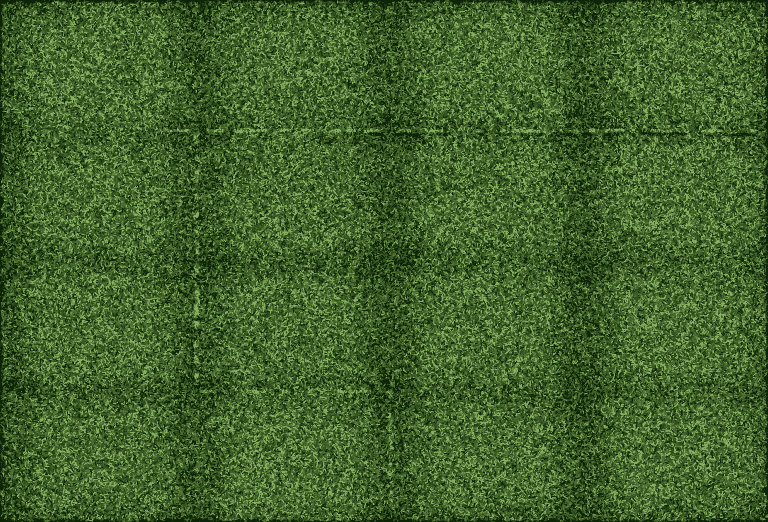
Write a WebGL 2 fragment shader that draws this texture.

```glsl
#version 300 es
// Artificial turf laid as a four by four grid of mats with shaded, frayed seams.
precision highp float;
uniform vec2 u_resolution;
out vec4 outColor;

const vec3 DEEP = vec3(0.05, 0.14, 0.03);
const vec3 DARK = vec3(0.17, 0.29, 0.10);
const vec3 MID = vec3(0.25, 0.38, 0.16);
const vec3 LIGHT = vec3(0.345, 0.48, 0.23);
const vec3 TIP = vec3(0.53, 0.69, 0.38);
const uint MULT = 1664525u;

// Integer hash: two values in 0..1 per lattice point
vec2 hash2(vec2 p) {
  uvec2 v = uvec2(ivec2(p)) * MULT + 1013904223u;
  v.x += v.y * MULT;
  v.y += v.x * MULT;
  v ^= v >> 16u;
  v.x += v.y * MULT;
  v.y += v.x * MULT;
  v ^= v >> 16u;
  return vec2(v & 0xffffu) / 65535.0;
}

float cornerSlope(vec2 cell, vec2 f, vec2 corner) {
  float angle = 6.2832 * hash2(cell + corner).x;
  return dot(vec2(cos(angle), sin(angle)), f - corner);
}

float gradientNoise(vec2 p) {
  vec2 cell = floor(p), f = p - cell;
  vec2 w = f * f * f * (f * (f * 6.0 - 15.0) + 10.0);
  vec2 e = vec2(0.0, 1.0);
  float low = mix(cornerSlope(cell, f, e.xx), cornerSlope(cell, f, e.yx), w.x);
  float high = mix(cornerSlope(cell, f, e.xy), cornerSlope(cell, f, e.yy), w.x);
  return mix(low, high, w.y);
}

// One layer of randomly turned blades, painted over the shade below
float bladeLayer(float below, vec2 p, float density, float seed) {
  vec2 q = p * density + seed * 0.37;
  vec2 home = floor(q);
  float soft = 0.5 * density / u_resolution.y;
  float shade = below;
  for (int j = -1; j <= 1; j++) {
    for (int i = -1; i <= 1; i++) {
      vec2 cell = home + vec2(i, j);
      vec2 place = hash2(cell + seed * 531.0);
      vec2 look = hash2(cell + seed * 531.0 + 7919.0);
      float angle = 6.2832 * look.x;
      vec2 dir = vec2(cos(angle), sin(angle));
      vec2 d = q - cell - place;
      float along = dot(d, dir);
      float halfLength = mix(0.3, 0.75, place.x);
      float dist = length(d - dir * clamp(along, -halfLength, halfLength));
      float cover = 1.0 - smoothstep(0.24 - soft, 0.24 + soft, dist);
      float tone = mix(-0.15, 1.2, look.y) + 0.2 * along;
      shade = mix(shade, tone, cover);
    }
  }
  return shade;
}

// Soft shadow that fades away from a mat edge
float edgeShadow(float dist, float reach) {
  return 1.0 - smoothstep(0.0, reach, dist);
}

// Broken line of raised blades along one seam, in mat units
float fray(float across, float along, vec2 span, float seed) {
  float wobble = 0.012 * gradientNoise(vec2(along * 22.0, seed + 0.5));
  float core = 1.0 - smoothstep(0.006, 0.017, abs(across + wobble));
  float dash = smoothstep(-0.2, 0.15, gradientNoise(vec2(along * 17.0, seed + 9.4)));
  float inside = smoothstep(-0.01, 0.01, along - span.x)
               * smoothstep(-0.01, 0.01, span.y - along);
  return core * dash * inside;
}

vec3 turfColor(float t) {
  vec4 k = clamp(t * 4.0 - vec4(0.0, 1.0, 2.0, 3.0), 0.0, 1.0);
  vec3 color = mix(DEEP, DARK, k.x);
  color = mix(color, MID, k.y);
  color = mix(color, LIGHT, k.z);
  return mix(color, TIP, k.w);
}

void main() {
  vec2 uv = gl_FragCoord.xy / u_resolution;
  vec2 p = gl_FragCoord.xy / u_resolution.y;
  vec2 mat = uv * vec2(3.953, 4.032) - vec2(0.012, 0.008);

  // Blades
  float shade = 0.2;
  for (int layer = 1; layer <= 3; layer++) {
    shade = bladeLayer(shade, p, 215.0, float(layer));
  }

  // Mat shading and uneven pile
  vec2 gap = abs(mat - round(mat));
  float patches = gradientNoise(p * 11.0) + 0.6 * gradientNoise(p * 37.0);
  float shadow = 0.22 * edgeShadow(gap.x, 0.25) + 0.13 * edgeShadow(gap.y, 0.22);
  float matTone = 0.03 * (hash2(clamp(floor(mat), 0.0, 3.0)).x - 0.5);
  float t = 0.60 + (shade - 0.52) * 0.95 - shadow + matTone + 0.03 * patches;

  // Raised and sunken seams
  t += 0.60 * fray(mat.x - 1.0, mat.y, vec2(1.0, 3.0), 3.0);
  t += 0.45 * fray(mat.y - 1.0, mat.x, vec2(1.0, 2.0), 17.0);
  t += 0.30 * fray(mat.x - 2.0, mat.y, vec2(0.0, 1.0), 29.0);
  t += 0.50 * fray(mat.y - 3.015, mat.x, vec2(0.8, 4.0), 41.0);
  t -= 0.50 * fray(mat.y - 2.985, mat.x, vec2(1.9, 4.0), 53.0);

  // Ragged outer rim
  vec2 rim = min(uv, 1.0 - uv) * vec2(u_resolution.x / u_resolution.y, 1.0);
  float ragged = 0.003 + 0.008 * gradientNoise(p * 60.0);
  t -= 0.6 * (1.0 - smoothstep(ragged - 0.002, ragged + 0.002, min(rim.x, rim.y)));

  outColor = vec4(turfColor(t), 1.0);
}
```
